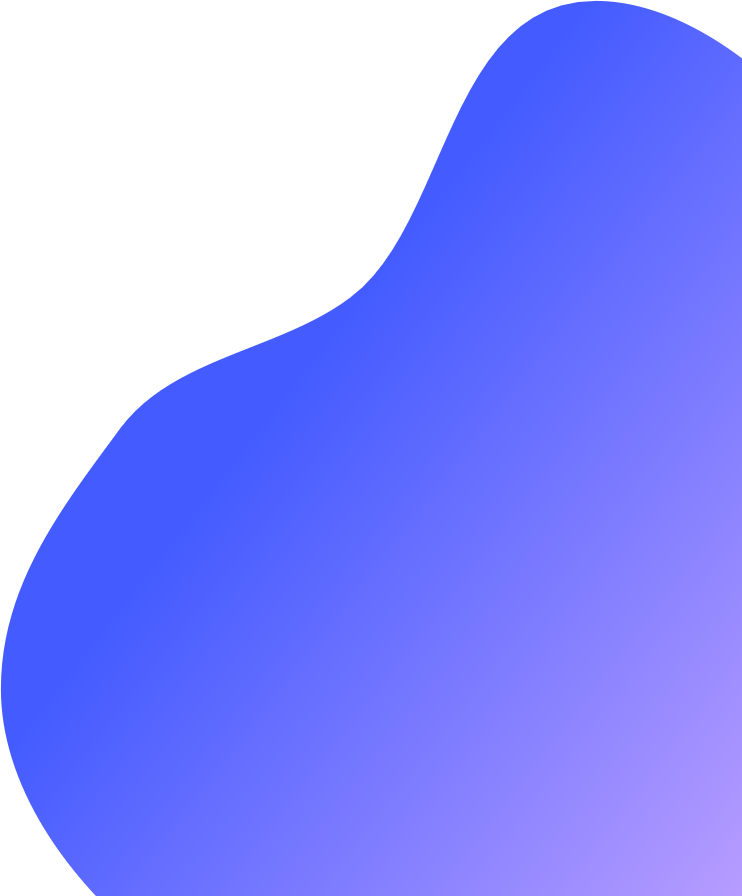
A WebGL 2 fragment shader for this background:

```glsl
#version 300 es
precision highp float;
// A smooth blue to lilac blob rising from the lower right over white.

uniform vec2 u_resolution;
out vec4 fragColor;

// Lengths are in canvas heights, with the origin at the lower left.
const float ASPECT = 424.0 / 512.0;
const vec3 PAPER = vec3(1.0);
const vec3 BLUE = vec3(0.263, 0.357, 1.0);
const vec3 LILAC = vec3(0.715, 0.612, 1.0);
const vec2 GRADIENT_AXIS = vec2(0.79, -0.613);
const float GRADIENT_START = -0.099;
const float GRADIENT_END = 0.654;

// Outline as chained cubic curves; neighbours share an end point.
const int CURVES = 5;
const int STEPS = 24;
const vec2 OUTLINE[16] = vec2[16](
  vec2(0.107, 0.0), vec2(0.039, 0.073), vec2(0.001, 0.154),
  vec2(0.001, 0.231), vec2(0.001, 0.349), vec2(0.072, 0.437),
  vec2(0.135, 0.523), vec2(0.195, 0.602), vec2(0.313, 0.609),
  vec2(0.391, 0.668), vec2(0.500, 0.749), vec2(0.499, 0.999),
  vec2(0.665, 0.999), vec2(0.719, 0.999), vec2(0.776, 0.974),
  vec2(0.828, 0.935));

// Corners outside the canvas that close the shape.
const vec2 CLOSING[3] = vec2[3](vec2(1.0, 0.8), vec2(1.0, -0.2), vec2(0.29, -0.2));

vec2 cubicPoint(int curve, float t) {
  int i = curve * 3;
  float s = 1.0 - t;
  return s * s * s * OUTLINE[i] + 3.0 * s * s * t * OUTLINE[i + 1]
       + 3.0 * s * t * t * OUTLINE[i + 2] + t * t * t * OUTLINE[i + 3];
}

// Adds one edge: x keeps the squared distance, y flips at each crossing.
void addEdge(vec2 p, vec2 a, vec2 b, inout vec2 field) {
  vec2 edge = b - a;
  vec2 toPoint = p - a;
  float along = clamp(dot(toPoint, edge) / max(dot(edge, edge), 1e-9), 0.0, 1.0);
  vec2 offset = toPoint - edge * along;
  field.x = min(field.x, dot(offset, offset));
  bool spansRow = (a.y > p.y) != (b.y > p.y);
  if (spansRow && p.x < a.x + edge.x * (p.y - a.y) / edge.y) field.y = -field.y;
}

// Signed distance to the blob, negative inside.
float blobDistance(vec2 p) {
  vec2 field = vec2(1e3, 1.0);
  vec2 previous = OUTLINE[0];
  for (int curve = 0; curve < CURVES; curve++) {
    for (int k = 1; k <= STEPS; k++) {
      vec2 next = cubicPoint(curve, float(k) / float(STEPS));
      addEdge(p, previous, next, field);
      previous = next;
    }
  }
  for (int k = 0; k < 3; k++) {
    addEdge(p, previous, CLOSING[k], field);
    previous = CLOSING[k];
  }
  addEdge(p, previous, OUTLINE[0], field);
  return field.y * sqrt(field.x);
}

void main() {
  vec2 p = gl_FragCoord.xy / u_resolution * vec2(ASPECT, 1.0);
  float pixel = 1.0 / u_resolution.y;

  // Diagonal gradient, flat before its start.
  float t = (dot(p, GRADIENT_AXIS) - GRADIENT_START) / (GRADIENT_END - GRADIENT_START);
  vec3 fill = mix(BLUE, LILAC, clamp(t, 0.0, 1.0));

  // Soft edge one pixel wide.
  float coverage = clamp(0.5 - blobDistance(p) / pixel, 0.0, 1.0);
  fragColor = vec4(mix(PAPER, fill, coverage), 1.0);
}
```
